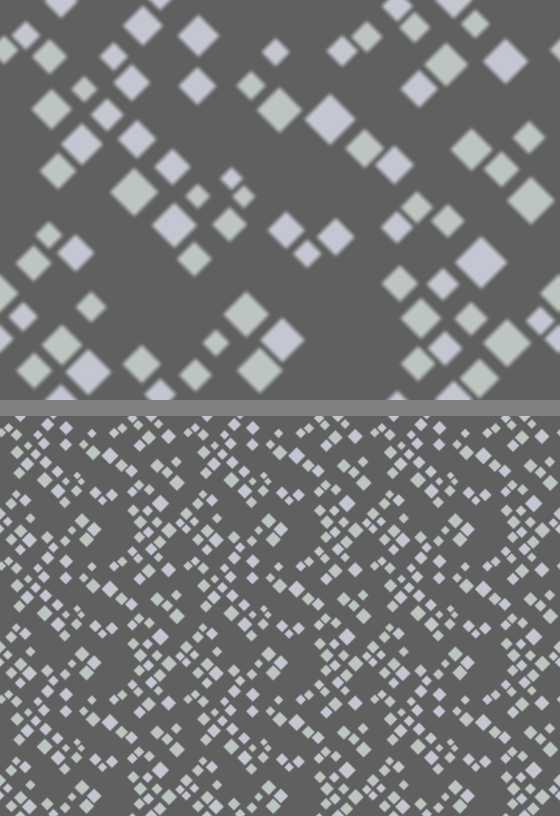
Top, the tile; bottom, the same tile 3 across and 3 down.
Write a Shadertoy shader that draws this pattern.

```glsl
const vec2 SITES = vec2(20.0, 14.0);    // even counts keep the checkerboard wrapping
const vec2 CLUSTERS = vec2(7.0, 5.0);   // noise cells per tile
const float MIN_RADIUS = 0.031;
const float MAX_RADIUS = 0.069;
const float HALF_GAP = 0.009;
const float SOFTNESS = 0.009;
const vec3 GROUND = vec3(0.378);
const vec3 SAGE = vec3(0.742, 0.772, 0.755);
const vec3 LAVENDER = vec3(0.767, 0.777, 0.818);

// Three random values per wrapped cell
vec3 hash3(vec2 cell, vec2 period, uint seed) {
    uvec3 v = uvec3(uvec2(mod(cell, period)), seed) * 1664525u + 1013904223u;
    for (int i = 0; i < 2; i++) {
        v.x += v.y * v.z;
        v.y += v.z * v.x;
        v.z += v.x * v.y;
        v ^= v >> 16u;
    }
    return vec3(v >> 8u) / 16777216.0;
}

float gradientDot(vec2 corner, vec2 offset, vec2 period) {
    float angle = 6.28319 * hash3(corner, period, 7u).x;
    return dot(vec2(cos(angle), sin(angle)), offset);
}

// Gradient noise that repeats after a whole period
float gradientNoise(vec2 p, vec2 period) {
    vec2 i = floor(p), f = p - i;
    vec2 w = f * f * f * (f * (f * 6.0 - 15.0) + 10.0);
    vec2 e = vec2(1.0, 0.0);
    float low = mix(gradientDot(i, f, period), gradientDot(i + e.xy, f - e.xy, period), w.x);
    float high = mix(gradientDot(i + e.yx, f - e.yx, period), gradientDot(i + e.xx, f - e.xx, period), w.x);
    return mix(low, high, w.y);
}

// Diamonds sit on the even squares of a checkerboard, gathered by noise
bool occupied(vec2 site) {
    if (mod(site.x + site.y, 2.0) > 0.5) return false;
    float density = 0.46 + 1.3 * gradientNoise(site / SITES * CLUSTERS, CLUSTERS);
    return hash3(site, SITES, 2u).x < density;
}

vec2 siteCenter(vec2 site, vec2 pitch) {
    return (site + 0.6 * (hash3(site, SITES, 1u).xy - 0.5)) * pitch;
}

float diagonalLength(vec2 d) {
    return abs(d.x) + abs(d.y);
}

// Random size, reduced so that neighbours keep a gap
float siteRadius(vec2 site, vec2 center, vec2 pitch) {
    float radius = mix(MIN_RADIUS, MAX_RADIUS, hash3(site, SITES, 1u).z);
    for (int y = -2; y <= 2; y++)
    for (int x = -2; x <= 2; x++) {
        vec2 other = site + vec2(x, y);
        if ((x == 0 && y == 0) || !occupied(other)) continue;
        float separation = diagonalLength(siteCenter(other, pitch) - center);
        radius = min(radius, 0.5 * separation - HALF_GAP);
    }
    return radius;
}

// Square on its corner with softly blurred sides
float diamond(vec2 d, float radius, float softness) {
    vec2 side = abs(vec2(d.x + d.y, d.x - d.y)) * 0.70711 - radius * 0.70711;
    vec2 cover = 1.0 - smoothstep(-softness, softness, side);
    return cover.x * cover.y;
}

void mainImage(out vec4 fragColor, in vec2 fragCoord) {
    vec2 p = fragCoord / iResolution.y;
    vec2 pitch = vec2(iResolution.x / iResolution.y, 1.0) / SITES;
    vec2 home = floor(p / pitch + 0.5);
    float softness = max(SOFTNESS, 1.0 / iResolution.y);
    vec3 color = GROUND;

    for (int y = -2; y <= 2; y++)
    for (int x = -2; x <= 2; x++) {
        vec2 site = home + vec2(x, y);
        vec2 center = siteCenter(site, pitch);
        float reach = MAX_RADIUS + 2.0 * softness;
        if (diagonalLength(p - center) > reach || !occupied(site)) continue;
        float radius = siteRadius(site, center, pitch);
        vec3 tint = hash3(site, SITES, 2u).y < 0.5 ? SAGE : LAVENDER;
        color = mix(color, tint, diamond(p - center, radius, softness));
    }
    fragColor = vec4(color, 1.0);
}
```
